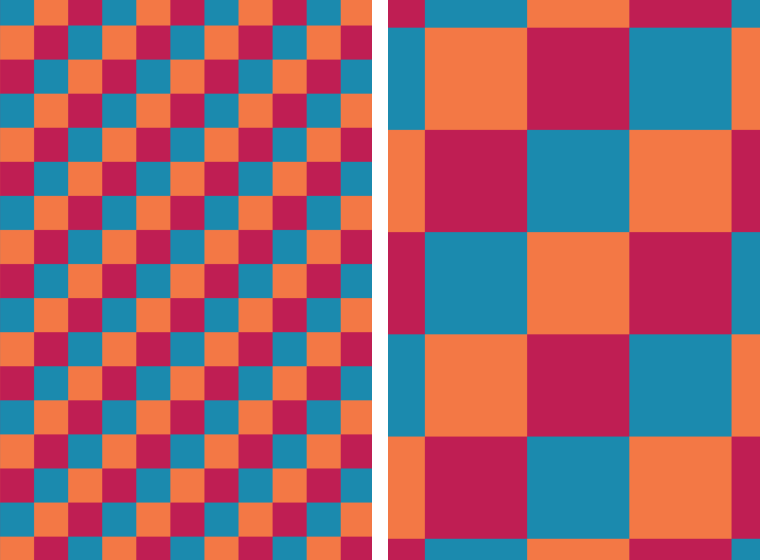
Left, the full canvas; right, a detail of the centre.
Write a WebGL 2 fragment shader that draws this pattern.

```glsl
#version 300 es
precision highp float;

uniform vec2 u_resolution;
out vec4 fragColor;

// Three colours cycle along each row and shift by one per row
vec3 cellColor(vec2 cell) {
  const vec3 teal = vec3(0.105, 0.540, 0.682);
  const vec3 orange = vec3(0.953, 0.470, 0.270);
  const vec3 crimson = vec3(0.748, 0.118, 0.326);
  float index = mod(cell.x + cell.y, 3.0);
  return index < 0.5 ? teal : index < 1.5 ? orange : crimson;
}

void main() {
  // Square grid: columns from the left, rows counted down from the top
  const float cellsPerHeight = 16.435;
  vec2 p = gl_FragCoord.xy / u_resolution.y;
  vec2 grid = vec2(p.x, 1.0 - p.y) * cellsPerHeight + vec2(0.0, 0.251);

  // Blend the four nearest cells across a thin band at their shared edges
  vec2 shifted = grid - 0.5;
  vec2 cell = floor(shifted);
  float softness = 0.75 * cellsPerHeight / u_resolution.y;
  vec2 blend = smoothstep(0.5 - softness, 0.5 + softness, fract(shifted));

  vec3 upper = mix(cellColor(cell), cellColor(cell + vec2(1.0, 0.0)), blend.x);
  vec3 lower = mix(cellColor(cell + vec2(0.0, 1.0)), cellColor(cell + 1.0), blend.x);
  fragColor = vec4(mix(upper, lower, blend.y), 1.0);
}
```
